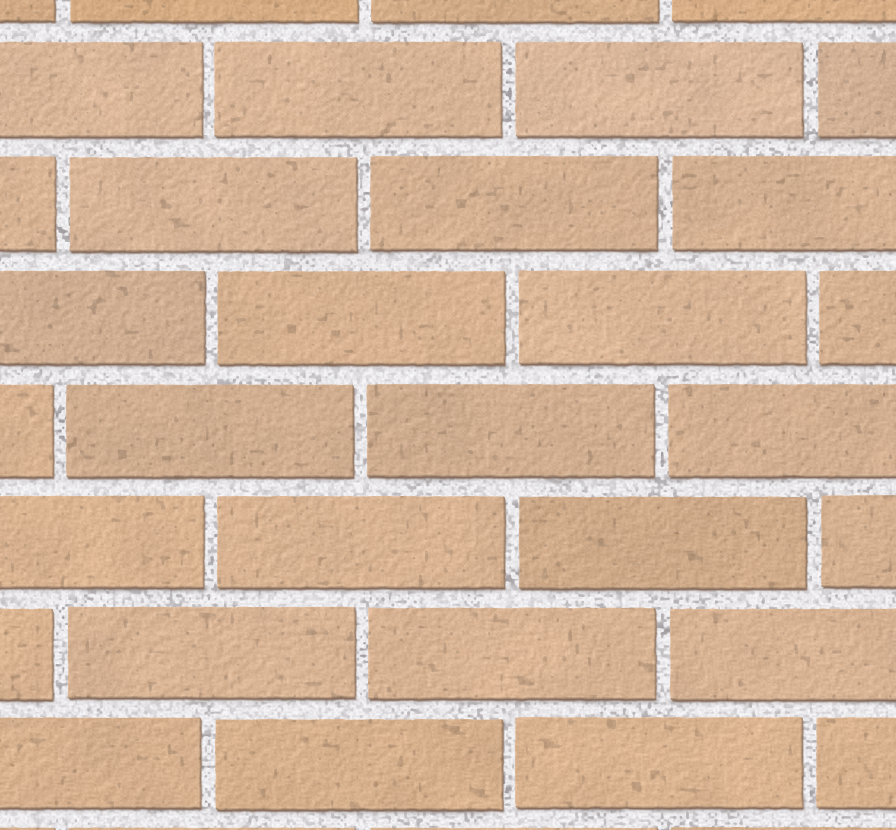
Reproduce this texture procedurally as a WebGL 1 fragment shader.

```glsl
precision highp float;
// Running-bond wall of smooth tan bricks in rough white mortar.
// Each brick is a box distance in a half-shifted grid; value noise gives
// the embossed clay grain, pits, worn edges and sooty mortar.
uniform vec2 u_resolution;

float hash(vec2 p) {
  return fract(sin(dot(p, vec2(127.1, 311.7))) * 43758.5);
}

float noise(vec2 p) {
  vec2 i = floor(p), f = fract(p);
  f = f * f * (3.0 - 2.0 * f);
  return mix(mix(hash(i), hash(i + vec2(1.0, 0.0)), f.x),
             mix(hash(i + vec2(0.0, 1.0)), hash(i + 1.0), f.x), f.y);
}

float fbm(vec2 p) {
  float sum = 0.0, amp = 0.5;
  for (int i = 0; i < 4; i++) {
    sum += amp * noise(p);
    p = p * 2.03 + 17.3;
    amp *= 0.5;
  }
  return sum / 0.9375;
}

float clayHeight(vec2 p) {
  return 0.65 * noise(p * 62.0) + 0.35 * noise(p * 125.0);
}

float box(vec2 p, vec2 halfSize) {
  vec2 d = abs(p) - halfSize;
  return length(max(d, 0.0)) + min(max(d.x, d.y), 0.0);
}

// Rounded brick, lengths in units of the brick pitch
float brickDistance(vec2 p) {
  return box(p, vec2(0.472, 0.149)) - 0.006;
}

void main() {
  // One unit is one brick plus joint; y runs down from the top
  float pixel = 2.977 / u_resolution.x;
  vec2 p = vec2(gl_FragCoord.x, u_resolution.y - gl_FragCoord.y) * pixel;

  // Courses get slightly shorter towards the bottom
  float t = (p.y - 0.105) / 0.384;
  float course = t + 0.0041 * t * t;
  float row = floor(course);
  float shift = mix(0.696, 0.204, mod(row, 2.0)) + 0.014 * (hash(vec2(row, 4.0)) - 0.5);
  float along = p.x - shift;
  vec2 id = vec2(floor(along), row);
  vec2 q = vec2(fract(along) - 0.5, (fract(course) - 0.5) * 0.376);

  // Small misplacement of each brick and uneven edges
  q += 0.008 * (vec2(hash(id + 3.1), hash(id + 8.7)) - 0.5);
  float ragged = 0.005 * (fbm(p * 38.0) - 0.5);
  float d = brickDistance(q) + ragged;

  // Clay: tint per brick, warmer in the top course and lower rows
  float warm = 0.25 + 0.35 * hash(id + 5.3) + 0.04 * row;
  warm += 0.7 * (1.0 - step(0.0, row));
  vec3 clay = mix(vec3(0.83, 0.705, 0.61), vec3(0.83, 0.675, 0.53), warm);
  clay *= 0.975 + 0.05 * hash(id + 1.9);
  clay *= 0.96 + 0.08 * fbm(p * 6.0);

  // Grain lit from the upper left, with scattered pits
  float relief = clayHeight(p + 0.005) - clayHeight(p - 0.003);
  clay += 0.10 * relief;
  clay += 0.035 * (hash(floor(p * 170.0)) - 0.5);
  float pit = smoothstep(0.81, 0.95, noise(p * 48.0 + 31.0));
  clay *= 1.0 - 0.13 * pit;

  // Thin pale rim, with brown lower and right edges
  float rim = smoothstep(-0.009, 0.001, brickDistance(q + vec2(0.002, 0.004)) + ragged);
  float shade = smoothstep(-0.010, 0.0, max(q.y - 0.155, q.x - 0.478) + ragged);
  clay *= 1.0 - 0.26 * shade;
  clay += 0.05 * rim * (1.0 - shade);

  // Mortar: white, sandy, with grey soot in patches
  float sand = noise(p * 150.0);
  float soot = smoothstep(0.42, 0.75, fbm(p * vec2(9.0, 22.0) + 7.0));
  float speck = smoothstep(0.45, 0.85, noise(p * 95.0 + 11.0));
  float upright = 1.0 - smoothstep(0.14, 0.165, abs(q.y));
  float grime = speck * (0.25 + 0.4 * soot + 0.25 * upright);
  vec3 mortar = vec3(0.93, 0.925, 0.935) + 0.10 * (sand - 0.5);
  mortar = mix(mortar, vec3(0.60, 0.58, 0.59), grime);

  // Shadow thrown down and to the right, softer grey beyond it
  float shadowDistance = brickDistance(q - vec2(0.004, 0.008)) + ragged;
  float below = smoothstep(0.145, 0.16, q.y);
  float haze = below * (1.0 - smoothstep(0.0, 0.026, d));
  mortar = mix(mortar, vec3(0.62, 0.60, 0.60), haze * (0.25 + 0.55 * soot));
  mortar = mix(vec3(0.51, 0.40, 0.34), mortar, smoothstep(-0.008, 0.003, shadowDistance));

  // Coverage of the brick over the mortar
  float cover = 1.0 - smoothstep(-0.7 * pixel, 0.7 * pixel, d);
  gl_FragColor = vec4(clamp(mix(mortar, clay, cover), 0.0, 1.0), 1.0);
}
```
